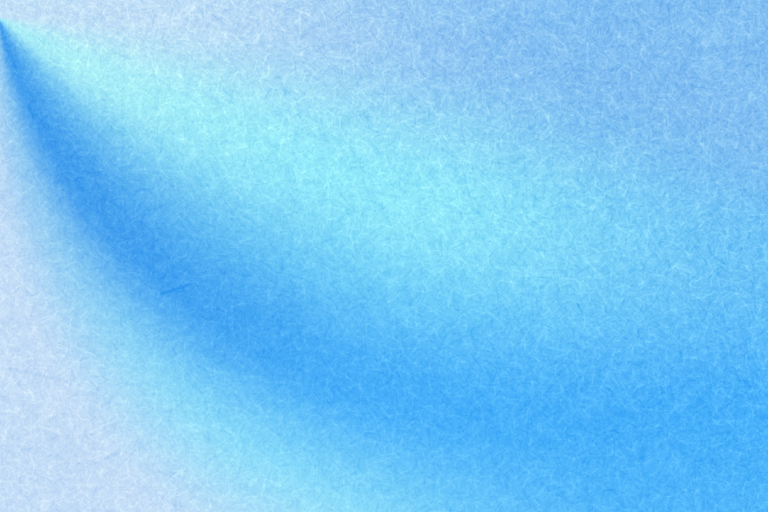
Reproduce this background procedurally as a Shadertoy shader.

```glsl
float hash(vec2 p) {
    return fract(sin(dot(p, vec2(127.1, 311.7))) * 43758.5453);
}

float noise(vec2 p) {
    vec2 i = floor(p), f = fract(p);
    f = f * f * (3.0 - 2.0 * f);
    return mix(mix(hash(i), hash(i + vec2(1, 0)), f.x),
               mix(hash(i + vec2(0, 1)), hash(i + vec2(1, 1)), f.x), f.y);
}

mat2 rotation(float a) {
    return mat2(cos(a), sin(a), -sin(a), cos(a));
}

float segmentDistance(vec2 p, vec2 a, vec2 b) {
    vec2 ab = b - a;
    return length(p - a - ab * clamp(dot(p - a, ab) / dot(ab, ab), 0.0, 1.0));
}

// Soft fan of light, bending with distance from its apex
vec3 lightFan(vec2 p) {
    vec2 d = p - vec2(-0.005, 0.967);
    float r = length(d);
    float angle = degrees(atan(-d.y, d.x));
    float cyanAngle = 31.0 - 8.5 * r;
    float blueAngle = 75.0 - 28.5 * r;
    float across = (angle - cyanAngle) / (blueAngle - cyanAngle);
    float below = (angle - blueAngle) / 13.0 * (1.0 - 0.65 * smoothstep(1.1, 1.65, r));

    vec3 haze = mix(vec3(0.76, 0.88, 0.97), vec3(0.51, 0.75, 0.95), smoothstep(0.2, 1.2, r));
    vec3 cyan = mix(vec3(0.68, 0.94, 0.97), vec3(0.57, 0.91, 0.98), smoothstep(0.1, 0.8, r));
    cyan = mix(cyan, vec3(0.43, 0.77, 0.97), smoothstep(0.85, 1.6, r));
    vec3 blue = mix(vec3(0.26, 0.62, 0.93), vec3(0.28, 0.69, 0.98), smoothstep(0.3, 1.2, r));
    vec3 lowerCyan = mix(vec3(0.56, 0.79, 0.95), vec3(0.55, 0.87, 0.98), smoothstep(0.3, 1.0, r));
    vec3 lavender = vec3(0.77, 0.87, 0.97);

    vec3 col = mix(haze, cyan, smoothstep(-0.75, 0.0, across));
    col = mix(col, blue, smoothstep(-0.02, 1.03, across));
    col = mix(col, lowerCyan, smoothstep(-0.1, 1.15, below));
    return mix(col, lavender, smoothstep(0.8, 2.1, below));
}

// Short bent strokes, one per cell in each rotated layer, light or dark
float fibres(vec2 p, float pixel) {
    float sum = 0.0;
    for (int i = 0; i < 12; i++) {
        float layer = float(i);
        float scale = 18.0 + 2.5 * layer;
        vec2 q = rotation(layer * 1.9) * p * scale + layer * 17.3;
        vec2 cell = floor(q);
        float seed = hash(cell + layer);
        vec2 s = rotation(6.283 * seed) * (fract(q) - 0.5);
        s.y += (hash(cell + 7.0) - 0.5) * 1.4 * (s.x * s.x - 0.04);
        float dist = segmentDistance(s, vec2(-0.4, 0), vec2(0.4, 0)) / scale;
        float stroke = 1.0 - smoothstep(0.0, max(0.0028, pixel), dist);
        sum += stroke * (hash(cell + 3.0) < 0.55 ? 1.0 : -0.9);
    }
    return sum;
}

// Thin tangled veins and fine grain
float paper(vec2 p) {
    vec2 warp = vec2(noise(p * 22.0), noise(p * 22.0 + 40.0));
    float veins = 0.0;
    for (int i = 0; i < 3; i++) {
        vec2 q = rotation(float(i) * 1.1) * (p + 0.035 * warp);
        float n = noise(q * vec2(100.0, 50.0) + float(i) * 31.0);
        veins += 1.0 - smoothstep(0.0, 0.2, abs(n - 0.5));
    }
    return 0.6 * (veins - 1.2) + 1.3 * (noise(p * 210.0) - 0.5);
}

float scratch(vec2 p, vec2 a, vec2 b) {
    return 1.0 - smoothstep(0.0, 0.006, segmentDistance(p, a, b));
}

void mainImage(out vec4 fragColor, in vec2 fragCoord) {
    vec2 uv = fragCoord / iResolution.xy;
    vec2 p = uv * vec2(1.5, 1.0);
    vec3 col = lightFan(p);

    // Surface relief, stronger toward the upper right
    float relief = 0.029 * fibres(p, 1.0 / iResolution.y) + 0.034 * paper(p);
    relief *= 0.8 + 0.35 * smoothstep(0.5, 1.6, uv.x + uv.y);
    col += relief * vec3(1.0, 0.75, 0.25);

    // A few longer scratches
    float marks = scratch(p, vec2(0.315, 0.425), vec2(0.37, 0.445));
    marks += 0.5 * scratch(p, vec2(0.14, 0.075), vec2(0.23, 0.115));
    marks += 0.5 * scratch(p, vec2(0.02, 0.28), vec2(0.13, 0.255));
    col -= marks * vec3(0.09, 0.06, 0.02);

    fragColor = vec4(clamp(col, 0.0, 1.0), 1.0);
}
```
